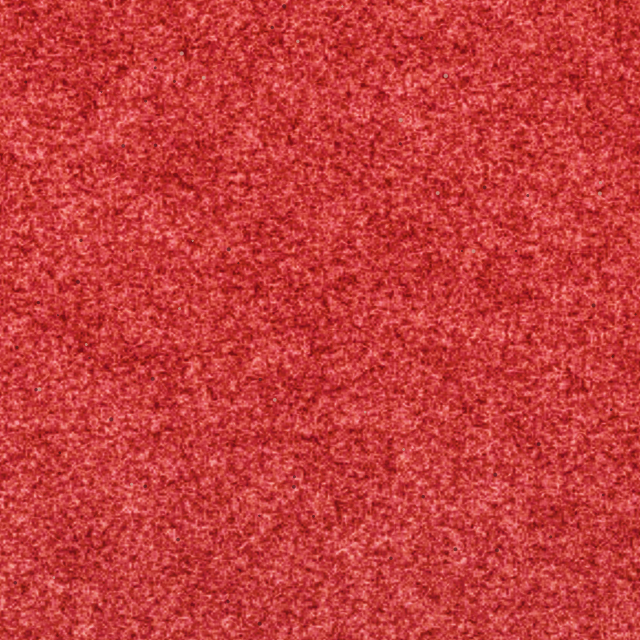
A three.js fragment shader for this texture:

```glsl
varying vec2 vUv;

const vec3 GAP_RED = vec3(0.50, 0.06, 0.07);
const vec3 SHADE_RED = vec3(0.65, 0.12, 0.12);
const vec3 DEEP_RED = vec3(0.74, 0.15, 0.15);
const vec3 BASE_RED = vec3(0.785, 0.225, 0.225);
const vec3 LIGHT_RED = vec3(0.87, 0.31, 0.30);
const vec3 ROSE = vec3(0.91, 0.40, 0.40);
const vec3 GLINT = vec3(0.97, 0.60, 0.58);
const vec3 PALE_LINT = vec3(0.80, 0.62, 0.56);
const vec3 DARK_LINT = vec3(0.32, 0.09, 0.11);

float hash(vec2 p) {
  vec3 q = fract(vec3(p.xyx) * 0.1031);
  q += dot(q, q.yzx + 33.33);
  return fract((q.x + q.y) * q.z);
}

vec2 hash2(vec2 p) {
  return vec2(hash(p), hash(p + 71.7));
}

// Value noise centred on zero, scaled to about unit deviation
float noise(vec2 p, float seed) {
  vec2 cell = floor(p) + seed;
  vec2 f = fract(p);
  f = f * f * (3.0 - 2.0 * f);
  float low = mix(hash(cell), hash(cell + vec2(1.0, 0.0)), f.x);
  float high = mix(hash(cell + vec2(0.0, 1.0)), hash(cell + 1.0), f.x);
  return (mix(low, high, f.y) - 0.5) / 0.214;
}

// Rounded pile tufts: high at scattered centres, low in the gaps
float tufts(vec2 p, float seed) {
  vec2 cell = floor(p);
  float nearest = 2.0;
  for (int y = -1; y <= 1; y++) {
    for (int x = -1; x <= 1; x++) {
      vec2 id = cell + vec2(float(x), float(y));
      nearest = min(nearest, distance(p, id + hash2(id + seed)));
    }
  }
  return (0.46 - nearest) / 0.19;
}

// Thin curling fibres along the zero lines of a noise
float curls(vec2 p, float seed) {
  return (0.8 - abs(noise(p, seed))) / 0.6;
}

// Soft-edged specks in a few randomly chosen cells
float lint(vec2 p, float seed, float share) {
  vec2 id = floor(p) + seed;
  vec2 centre = 0.3 + 0.4 * hash2(id);
  float radius = mix(0.10, 0.20, hash(id + 5.3));
  float spot = 1.0 - smoothstep(radius * 0.6, radius * 1.3, distance(fract(p), centre));
  return spot * step(hash(id + 19.1), share);
}

vec3 blend(vec3 from, vec3 to, float start, float end, float tone) {
  return mix(from, to, clamp((tone - start) / (end - start), 0.0, 1.0));
}

vec3 carpetColor(float tone) {
  vec3 color = blend(GAP_RED, SHADE_RED, -2.5, -1.37, tone);
  color = blend(color, DEEP_RED, -1.37, -0.61, tone);
  color = blend(color, BASE_RED, -0.61, 0.10, tone);
  color = blend(color, LIGHT_RED, 0.10, 0.88, tone);
  color = blend(color, ROSE, 0.88, 1.60, tone);
  return blend(color, GLINT, 1.60, 2.80, tone);
}

void main() {
  // Slightly wide tufts, bent out of round
  vec2 bend = vec2(noise(vUv * 75.0, 11.0), noise(vUv * 75.0, 47.0)) * 0.0018;
  vec2 pile = (vUv + bend) * vec2(0.88, 1.08);

  // Brightness from broad patches down to single fibres
  float tone = 0.13 * noise(vUv * vec2(9.0, 14.0), 3.0);
  tone += 0.20 * noise(vUv * vec2(30.0, 38.0), 23.0);
  tone += 0.48 * tufts(pile * 88.0, 31.0);
  tone += 0.30 * noise(pile * 135.0, 59.0);
  tone += 0.42 * curls(pile * 125.0, 83.0);
  tone += 0.58 * noise(vUv * 290.0, 7.0);
  vec3 color = carpetColor(tone);

  // Fibres lean to pink or orange; the lower part is a little duller
  color += vec3(0.0, -0.009, 0.016) * noise(vUv * 210.0, 101.0);
  float dull = 1.0 - smoothstep(0.0, 0.6, vUv.y);
  color += vec3(-0.018, 0.010, 0.012) * dull;

  // Stray lint
  color = mix(color, PALE_LINT, 0.8 * lint(vUv * 55.0, 13.0, 0.005));
  color = mix(color, DARK_LINT, 0.7 * lint(vUv * 60.0, 37.0, 0.012));

  gl_FragColor = vec4(color, 1.0);
}
```
